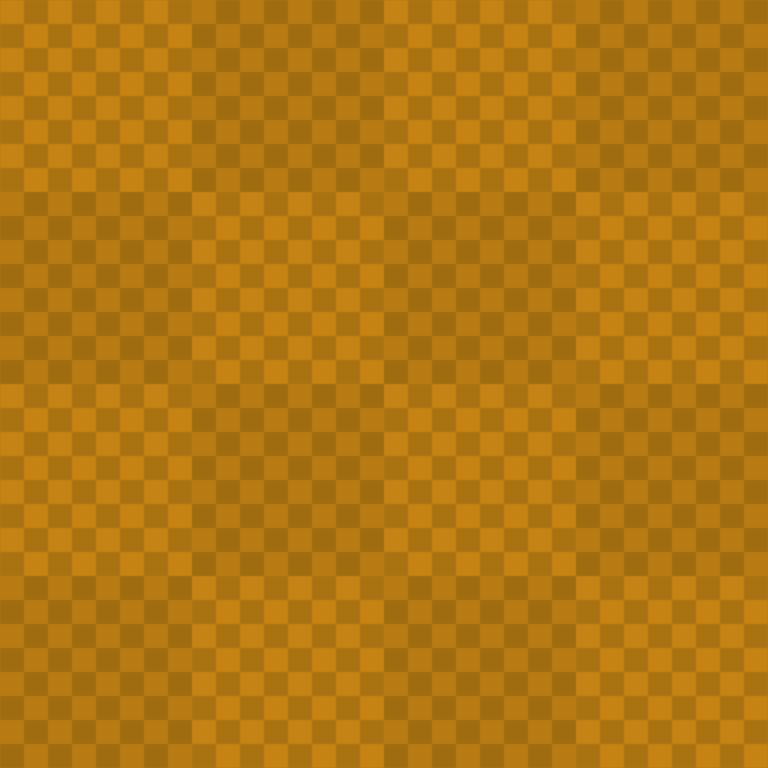
Give the GLSL for this pattern, as a three.js fragment shader.

```glsl
// Fine amber checkerboard laid over a coarse checkerboard of brighter and dimmer blocks.
#define BLOCKS 4.0                      // coarse squares across and up
#define CELLS 32.0                      // fine squares across and up
#define LIGHT vec3(0.772, 0.512, 0.075) // light square in a bright block
#define DARK vec3(0.667, 0.451, 0.069)  // dark square in a bright block
#define DIM 0.937                       // brightness of the dimmer blocks
#define EDGE 0.0009                     // half width of a smoothed edge, in canvas units

varying vec2 vUv;

// Square wave per axis: +1 in even squares, -1 in odd ones, with smoothed edges.
vec2 squareWave(vec2 uv, float count) {
  vec2 p = uv * count;
  vec2 side = 1.0 - 2.0 * mod(floor(p), 2.0);
  vec2 edgeDistance = (0.5 - abs(fract(p) - 0.5)) / count;
  return side * clamp(edgeDistance / EDGE, 0.0, 1.0);
}

// 0 in the lower left square, 1 in its neighbours, alternating across and up.
float checker(vec2 uv, float count) {
  vec2 wave = squareWave(uv, count);
  return 0.5 - 0.5 * wave.x * wave.y;
}

void main() {
  vec3 color = mix(DARK, LIGHT, checker(vUv, CELLS));
  color *= mix(DIM, 1.0, checker(vUv, BLOCKS));
  gl_FragColor = vec4(color, 1.0);
}
```
